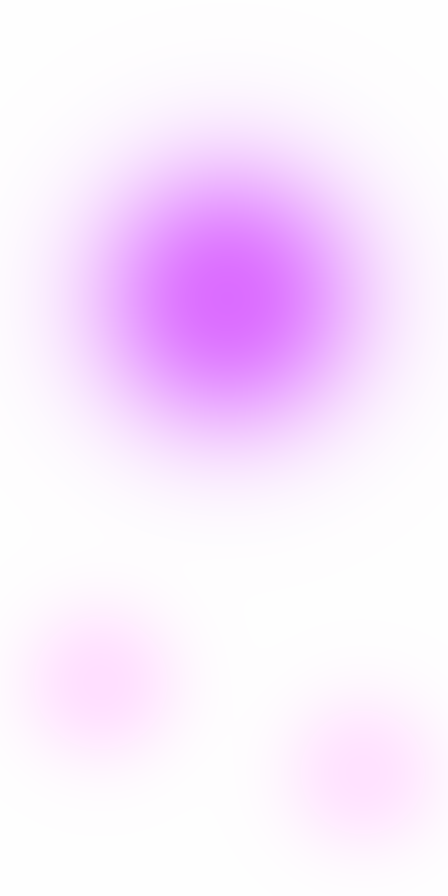
Write a WebGL 1 fragment shader that draws this background.

```glsl
precision highp float;
// Soft violet orb above two pale pink glows on a near-white ground.

uniform vec2 u_resolution;

const vec3 GROUND = vec3(0.996, 0.995, 0.996);
const vec3 VIOLET = vec3(0.860, 0.425, 1.0);
const vec3 PINK = vec3(1.0, 0.873, 1.0);

// Bell-shaped falloff with a slightly flattened core, like a blurred disc.
float glow(vec2 point, vec2 center, float radius) {
  float reach = length(point - center) / radius;
  return exp(-pow(reach, 2.37));
}

// Lays a coloured glow over the colour beneath it.
vec3 addGlow(vec3 base, vec3 tint, vec2 point, vec2 center, float radius) {
  return mix(base, tint, glow(point, center, radius));
}

void main() {
  // Canvas-width units: x spans 0..1, y grows upward.
  vec2 point = gl_FragCoord.xy / u_resolution.x;
  float height = u_resolution.y / u_resolution.x;

  vec3 color = GROUND;

  // Pale lower glows
  color = addGlow(color, PINK, point, vec2(0.225, 0.238 * height), 0.175);
  color = addGlow(color, mix(PINK, GROUND, 0.1), point, vec2(0.81, 0.138 * height), 0.175);

  // Main orb
  color = addGlow(color, VIOLET, point, vec2(0.508, 0.667 * height), 0.300);

  gl_FragColor = vec4(color, 1.0);
}
```
